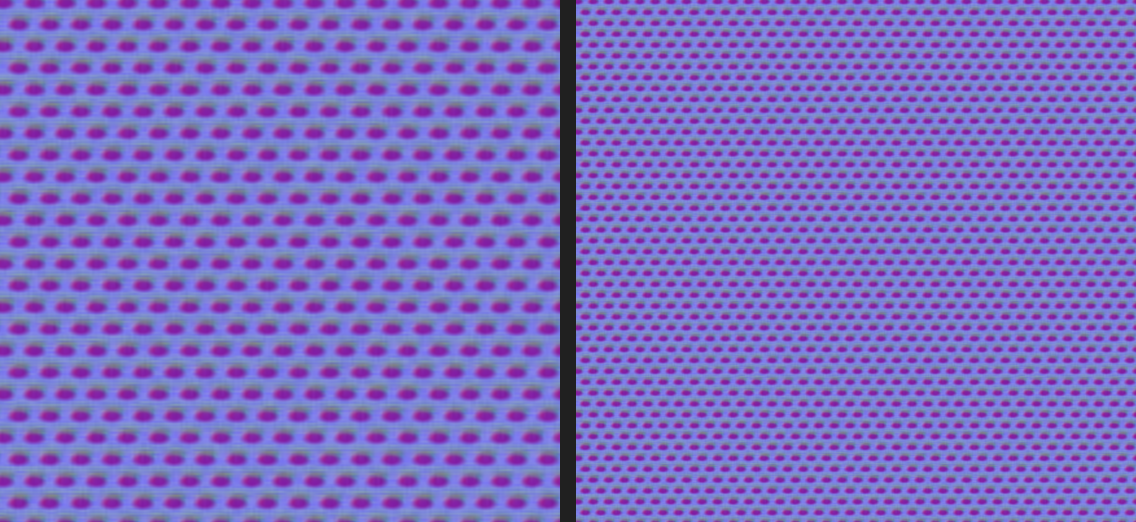
Left, the tile; right, the same tile 2 across and 2 down.
This texture map is drawn by a Shadertoy shader. Its source:

```glsl
// Staggered rows of soft purple dimples on a periwinkle normal-map surface.

float hash(vec2 p) {
    return fract(sin(dot(p, vec2(12.9898, 78.233))) * 43758.5453);
}

// Wraps lattice coordinates to a whole number of cells.
vec2 wrapCell(vec2 cell, vec2 period) {
    return floor(mod(cell + 0.5, period));
}

// Value noise that repeats after "period" cells.
float tiledNoise(vec2 p, vec2 period) {
    vec2 i = floor(p), f = fract(p);
    f = f * f * (3.0 - 2.0 * f);
    float a = hash(wrapCell(i, period));
    float b = hash(wrapCell(i + vec2(1, 0), period));
    float c = hash(wrapCell(i + vec2(0, 1), period));
    float d = hash(wrapCell(i + vec2(1, 1), period));
    return mix(mix(a, b, f.x), mix(c, d, f.x), f.y);
}

// Elliptical Gaussian spot.
float spot(vec2 p, vec2 center, vec2 radius) {
    vec2 q = (p - center) / radius;
    return exp(-dot(q, q));
}

void mainImage(out vec4 fragColor, in vec2 fragCoord) {
    vec2 uv = fragCoord / iResolution.xy;
    vec2 grid = vec2(18, 24);
    vec2 p = vec2(uv.x, 1.0 - uv.y) * grid - vec2(0.1, 0.1);

    // Gather the overlapping parts of nearby dimples.
    float core = 0.0, rim = 0.0, halo = 0.0, left = 0.0, right = 0.0;
    for (int j = -1; j <= 1; j++) {
        float row = floor(p.y + 0.5) + float(j);
        float stagger = 0.5 * mod(row, 2.0);
        for (int i = -1; i <= 1; i++) {
            float column = floor(p.x - stagger + 0.5) + float(i);
            float vary = hash(wrapCell(vec2(column, row), grid)) - 0.5;
            vec2 d = p - vec2(column + stagger, row);
            d.y = -d.y;
            d.x += 0.02 * vary;

            // Dome with a flatter base and a narrow top.
            vec2 q = vec2(d.x / max(0.34 - 0.2 * d.y, 0.1), (d.y + 0.03) / (d.y < -0.03 ? 0.30 : 0.34));
            core = max(core, smoothstep(1.28, 0.4, length(q)));
            rim += (0.9 + 0.2 * vary) * spot(d, vec2(0.06, 0.29), vec2(0.28, 0.16));
            halo += spot(d, vec2(0.02, 0.48), vec2(0.44, 0.24));
            left += spot(d, vec2(-0.24, 0.08), vec2(0.14, 0.22));
            right += spot(d, vec2(0.29, 0.13), vec2(0.13, 0.22));
        }
    }

    // Lit surface, dimple floor and shaded upper edge.
    vec3 color = mix(vec3(0.50, 0.49, 0.94), vec3(0.48, 0.57, 0.79), min(halo, 1.0));
    color = mix(color, vec3(0.51, 0.12, 0.65), core);
    color = mix(color, vec3(0.48, 0.48, 0.50), 0.85 * min(rim, 1.0));
    color += left * vec3(0.11, 0.0, -0.10);
    color += right * vec3(-0.10, 0.02, -0.12);

    // Fine horizontal streaks and faint wear.
    float lines = sin(6.28318 * 144.0 * uv.y);
    float streak = tiledNoise(uv * vec2(54, 240), vec2(54, 240)) - 0.5;
    float weave = tiledNoise(uv * vec2(216, 48), vec2(216, 48)) - 0.5;
    color += vec3(0.7, 1.0, -0.6) * (0.022 * lines * min(halo, 1.0) + 0.065 * streak * (1.0 - core));
    color += 0.025 * weave;

    fragColor = vec4(clamp(color, 0.0, 1.0), 1.0);
}
```
